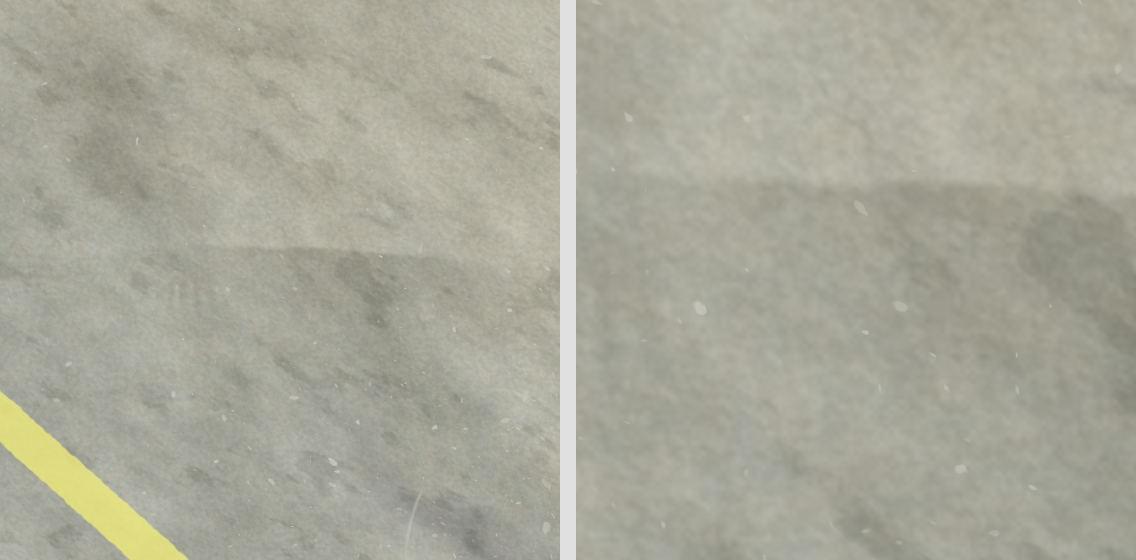
Left: the whole. Right: its middle third, enlarged.
Write a Shadertoy shader that draws this texture.

```glsl
float hash(vec2 p) {
    vec3 q = fract(p.xyx * 0.1031);
    q += dot(q, q.yzx + 33.33);
    return fract((q.x + q.y) * q.z);
}

float noise(vec2 p) {
    vec2 cell = floor(p), f = fract(p);
    f = f * f * (3.0 - 2.0 * f);
    return mix(mix(hash(cell), hash(cell + vec2(1, 0)), f.x),
               mix(hash(cell + vec2(0, 1)), hash(cell + 1.0), f.x), f.y);
}

// Brings a feature lying at the given angle onto the x axis
mat2 align(float angle) {
    float c = cos(angle), s = sin(angle);
    return mat2(c, -s, s, c);
}

float fbm(vec2 p) {
    float sum = 0.0, amp = 0.5;
    for (int i = 0; i < 5; i++) {
        sum += amp * noise(p);
        p = align(0.6) * p * 2.03 + 17.3;
        amp *= 0.54;
    }
    return sum / 1.04;
}

float stain(vec2 p, vec2 centre, vec2 size, float angle) {
    vec2 q = align(angle) * (p - centre) / size;
    return exp(-dot(q, q));
}

// Ragged chips, at most one in each grid cell
float flecks(vec2 p, float cells, float chance) {
    vec2 g = p * cells, id = floor(g) + cells * 3.0;
    vec2 centre = 0.35 + 0.3 * vec2(hash(id + 5.1), hash(id + 9.7));
    vec2 q = align(-0.7 + 2.2 * (hash(id + 2.3) - 0.5)) * (fract(g) - centre);
    q.y *= 1.3 + 1.8 * hash(id + 7.9);
    float radius = 0.08 + 0.2 * hash(id + 4.4);
    float d = length(q) + 0.16 * (noise(g * 7.0) - 0.5) - radius;
    float edge = 0.0014 * cells;
    return step(hash(id), chance) * smoothstep(edge, -edge, d) * (0.45 + 0.55 * hash(id + 3.6));
}

void mainImage(out vec4 fragColor, in vec2 fragCoord) {
    vec2 uv = fragCoord / iResolution.xy;
    vec2 warp = vec2(fbm(uv * 7.0 + 3.0), fbm(uv * 7.0 + 41.0)) - 0.5;
    vec2 p = uv + 0.16 * warp;
    vec2 along = align(-0.6) * uv;

    // Cloudy concrete, brushed downwards to the right
    float tone = 0.662 + 0.11 * (fbm(along * vec2(5, 9) + 8.0) - 0.5);
    tone += 0.09 * (fbm(along * vec2(18, 34) + 50.0) - 0.5);
    tone += 0.022 * smoothstep(0.25, 0.9, uv.x * 0.6 + uv.y * 0.6);

    // Broad worn and dirty areas
    tone -= 0.085 * stain(p, vec2(0.24, 0.71), vec2(0.17, 0.06), -1.0);
    tone -= 0.07 * stain(p, vec2(0.17, 0.85), vec2(0.17, 0.045), -0.5);
    tone -= 0.05 * stain(p, vec2(0.42, 0.94), vec2(0.17, 0.04), -0.1);
    tone -= 0.07 * stain(p, vec2(0.70, 0.36), vec2(0.30, 0.09), -0.85);
    tone -= 0.045 * stain(p, vec2(0.88, 0.45), vec2(0.17, 0.055), -0.65);
    tone -= 0.04 * stain(p, vec2(0.40, 0.07), vec2(0.08, 0.09), 0.0);
    tone -= 0.07 * stain(p, vec2(0.42, 0.34), vec2(0.045, 0.018), -0.7);
    tone += 0.035 * stain(p, vec2(0.36, 0.68), vec2(0.18, 0.06), -1.0);
    tone += 0.04 * stain(p, vec2(0.91, 0.28), vec2(0.16, 0.05), -0.75);
    tone += 0.02 * stain(p, vec2(0.24, 0.23), vec2(0.14, 0.12), 0.0);

    // Shallow ledge: pale lip above, shade below
    float drop = 0.572 - 0.05 * uv.x * uv.x + 0.018 * warp.x - uv.y;
    float span = smoothstep(0.32, 0.48, uv.x) * smoothstep(0.84, 0.68, uv.x);
    tone -= 0.06 * span * smoothstep(-0.004, 0.008, drop) * exp(-max(drop, 0.0) * 11.0);
    tone += 0.03 * smoothstep(0.28, 0.4, uv.x) * smoothstep(0.9, 0.75, uv.x)
          * smoothstep(0.006, -0.004, drop) * exp(min(drop, 0.0) * 22.0);

    // Faint tread marks
    float tread = sin(uv.x * 260.0 + 14.0 * warp.y) * noise(uv * 45.0);
    tone += 0.03 * tread * stain(uv, vec2(0.33, 0.47), vec2(0.07, 0.035), 0.0);

    // Small scuffs and grain
    float scuff = fbm(along * vec2(13, 26) + 90.0);
    tone -= 0.055 * smoothstep(0.61, 0.75, scuff);
    tone += 0.045 * (noise(along * vec2(150, 210)) - 0.5);
    tone += 0.026 * (noise(uv * 330.0) - 0.5);

    // Warm upper right, cooler lower left
    float warmth = smoothstep(0.35, 1.3, uv.x * 0.6 + uv.y + 0.7 * warp.y);
    vec3 color = tone + mix(vec3(-0.004, 0.002, -0.043), vec3(0.012, 0.002, -0.06), warmth);
    color += vec3(0.012, 0.0, -0.012) * (noise(uv * 60.0 + 20.0) - 0.5);

    // Grey oily smear
    float smear = stain(p, vec2(0.79, 0.08), vec2(0.23, 0.055), -0.72);
    color = mix(color, vec3(0.52, 0.52, 0.505) + 0.8 * (tone - 0.64), 0.75 * smear);

    // Pale chips, densest at the lower right
    float wear = smoothstep(0.75, 0.05, uv.y) * smoothstep(0.1, 0.9, uv.x);
    float chips = 0.8 * flecks(uv, 26.0, 0.015 + 0.10 * wear);
    chips = max(chips, 0.75 * flecks(uv + 0.37, 52.0, 0.02 + 0.09 * wear));
    chips = max(chips, 0.6 * flecks(uv + 0.71, 100.0, 0.02 + 0.08 * wear));
    color = mix(color, vec3(0.81, 0.80, 0.76), chips);

    // Curved scratch
    float bend = uv.x - 0.726 - 1.6 * uv.y * uv.y - 0.012 * warp.x;
    float scratch = smoothstep(0.005, 0.001, abs(bend)) * smoothstep(0.13, 0.11, uv.y);
    color = mix(color, vec3(0.75, 0.75, 0.72), scratch * (0.3 + 0.5 * noise(uv * 60.0)));

    // Painted stripe
    float stripe = abs(dot(uv, vec2(0.668, 0.744)) - 0.191) - 0.035 + 0.003 * (noise(uv * 110.0) - 0.5);
    vec3 paint = vec3(0.88, 0.87, 0.51) + 0.25 * (tone - 0.66);
    color = mix(color, paint, smoothstep(0.002, -0.002, stripe));

    fragColor = vec4(color, 1.0);
}
```
